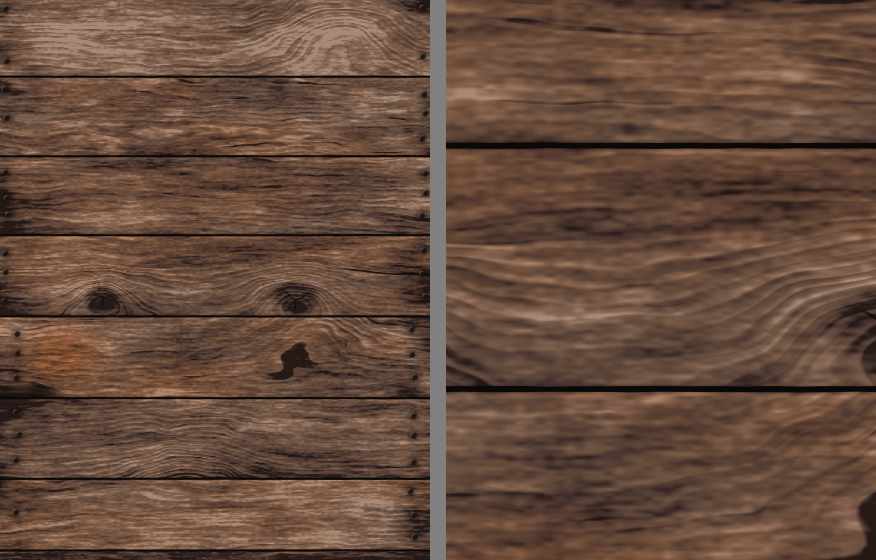
Left, the full canvas; right, a detail of the centre.
Reproduce this texture procedurally as a WebGL 2 fragment shader.

```glsl
#version 300 es
precision highp float;
// Seven weathered horizontal boards with dark seams, nails, stains and knots.
// Grain is the contour lines of a noisy height field that bulges at each knot;
// a tone value built from grain, fibres and wear is mapped to a brown ramp.
uniform vec2 u_resolution;
out vec4 fragColor;
// Lengths are in canvas heights, y measured down from the top edge.
const float SEAM[7] = float[7](.137, .279, .420, .565, .711, .855, .983);
const float BOARD_TONE[8] = float[8](.73, .50, .50, .52, .53, .40, .65, .02);
const float BOARD_WARMTH[8] = float[8](.1, .6, .4, .5, .8, .05, .4, .2);
const float BOARD_WEAR[8] = float[8](.3, 1., .3, .25, .65, .35, .4, .8);
// Grain swirls: x, y, radius, board index.
const vec4 SWIRL[5] = vec4[5](
  vec4(.182, .534, .042, 3.), vec4(.527, .531, .054, 3.), vec4(.560, .575, .075, 4.),
  vec4(.345, .862, .090, 5.), vec4(.610, .050, .085, 0.));
const float KNOT_BOARD = 3., SEAM_HALF = .0017, RING_FREQ = 100., NAIL_RADIUS = .0055;
const vec3 DARK = vec3(.145, .10, .09);
const vec3 SHADE = vec3(.30, .22, .195);
const vec3 MID = vec3(.40, .30, .24);
const vec3 LIGHT = vec3(.51, .39, .32);
const vec3 PALE = vec3(.65, .54, .47);
const vec3 GAP = vec3(.045, .033, .033);
const vec3 WARM_TINT = vec3(1.08, .95, .8);
const vec3 RUST = vec3(.55, .30, .14);

float hash(vec2 p) {
  vec3 q = fract(p.xyx * vec3(.1031, .1030, .0973));
  q += dot(q, q.yzx + 33.33);
  return fract((q.x + q.y) * q.z);
}
float noise(vec2 p) {
  vec2 i = floor(p), f = fract(p);
  f = f * f * (3. - 2. * f);
  return mix(mix(hash(i), hash(i + vec2(1, 0)), f.x),
             mix(hash(i + vec2(0, 1)), hash(i + vec2(1, 1)), f.x), f.y);
}
float fbm(vec2 p) {
  float sum = 0., amp = .5;
  for (int i = 0; i < 4; i++, amp *= .5, p = p * 2.03 + 17.3) sum += amp * noise(p);
  return sum / .9375;
}
vec3 woodRamp(float t) {
  t = clamp(t, 0., 1.) * 4.;
  vec3 c = mix(DARK, SHADE, clamp(t, 0., 1.));
  c = mix(c, MID, clamp(t - 1., 0., 1.));
  c = mix(c, LIGHT, clamp(t - 2., 0., 1.));
  return mix(c, PALE, clamp(t - 3., 0., 1.));
}

void main() {
  float px = 1. / u_resolution.y, width = u_resolution.x * px;
  vec2 p = vec2(gl_FragCoord.x, u_resolution.y - gl_FragCoord.y) * px;
  // Find the board and its edges
  int row = 0;
  for (int i = 0; i < 7; i++) if (p.y > SEAM[i]) row = i + 1;
  float top = row > 0 ? SEAM[max(row - 1, 0)] : -.01;
  float bottom = row < 7 ? SEAM[min(row, 6)] : 1.02;
  float id = float(row), wear = BOARD_WEAR[row], v = (p.y - top) / (bottom - top);
  vec2 g = p + vec2(id * 7.3, id * 3.1);
  // Grain contours and knot cores
  float bulge = 0., core = 0., split = 0.;
  for (int i = 0; i < 5; i++) {
    if (SWIRL[i].w != id) continue;
    vec2 q = (p - SWIRL[i].xy) / (SWIRL[i].z * vec2(1.35, 1.));
    q += .25 * (vec2(noise(g * 30.), noise(g * 30. + 9.)) - .5);
    float r = length(q);
    bulge += exp(-r * r);
    if (id != KNOT_BOARD) continue;
    core = max(core, 1. - smoothstep(.4, .72, r));
    float ray = abs(sin(1.5 * atan(q.y, q.x) + .8)) * r;
    split = max(split, (1. - smoothstep(.01, .05, ray)) * (1. - smoothstep(.3, .5, r)));
  }
  float height = p.y + .045 * fbm(g * vec2(5., 13.)) + .075 * bulge;
  float phase = fract(height * RING_FREQ);
  float ring = phase * smoothstep(1., .75, phase) - .36;
  // Tone: blotches, rings, fibres, pores
  vec2 along = vec2(g.x, height + id * 3.1);
  float fibre = noise(along * vec2(30., 260.)) + noise(g * vec2(60., 330.)) - 1.;
  float streak = fbm(along * vec2(6., 85.)) - .5;
  float blotch = fbm(g * vec2(5., 15.)) - .5;
  float tone = BOARD_TONE[row] + .85 * blotch + .6 * streak + .27 * fibre;
  tone += ring * (.1 + .3 * noise(g * vec2(6., 20.)) + .16 * bulge);
  tone += .24 * (noise(g * vec2(170., 400.)) - .5);
  // Thin splits, worn flakes, dark board ends
  float crack = smoothstep(.8, .93, noise(along * vec2(11., 190.)));
  tone -= crack * (.15 + .4 * wear) * smoothstep(.35, .55, fbm(g * vec2(4., 14.) + 50.));
  tone += .3 * wear * smoothstep(.58, .75, fbm(g * vec2(18., 90.)));
  float side = min(p.x, width - p.x);
  tone -= .5 * smoothstep(.11, 0., side) * smoothstep(.36, .7, fbm(g * vec2(9., 22.) + 5.));
  tone -= .14 * smoothstep(.72, 1., v) * noise(g * vec2(7., 30.)) + .5 * core;
  vec3 color = woodRamp(tone);
  float warmth = BOARD_WARMTH[row] * smoothstep(.3, .65, fbm(g * vec2(4., 11.) + 31.));
  color *= mix(vec3(1.), WARM_TINT, warmth);
  if (row == 4) {
    float glow = exp(-pow((p.x - .11) / .075, 2.) - pow((v - .5) / .4, 2.));
    color = mix(color, RUST * (.4 + 1.2 * tone), .6 * glow);
    color = mix(color, GAP, .8 * smoothstep(.13, .07, p.x) * smoothstep(.78, .9, v + .3 * streak));
  }
  // Knot splits and the long split at the right end of their board
  float splitY = .476 + .012 * smoothstep(.57, .72, p.x) + .002 * noise(vec2(p.x * 40., 2.));
  float longSplit = 1. - smoothstep(.0004, .0008 + px, abs(p.y - splitY));
  color = mix(color, GAP, max(.8 * split, .85 * longSplit * smoothstep(.57, .64, p.x)));
  // Nails near both ends, each with a dark halo and lit rim
  for (int i = 0; i < 6; i++) {
    float k = float(i / 2), right = float(i % 2);
    vec2 seed = vec2(id * 5. + k, right + 3.);
    float inset = (row > 3 ? .031 : .011) + .008 * (hash(seed) - .5);
    float nailV = .2 + .29 * k + .09 * (hash(seed + 20.) - .5);
    vec2 d = p - vec2(mix(inset, width - inset, right), mix(top, bottom, nailV));
    float present = step(.2, hash(seed + 40.)) * step(id, 6.5), r = length(d);
    color *= 1. - .45 * present * exp(-r * r / .0001);
    float head = present * (1. - smoothstep(NAIL_RADIUS - px, NAIL_RADIUS + px, r));
    float rim = smoothstep(.35, .8, r / NAIL_RADIUS) * max(0., -d.x - d.y) / NAIL_RADIUS;
    color = mix(color, DARK * .75 + .22 * rim, .9 * head);
  }
  // Straight seams with a lit upper edge and narrow shadow
  float edge = min(p.y - top, bottom - p.y) + .0005 * (noise(vec2(p.x * 60., id)) - .5);
  color *= 1. + .15 * smoothstep(.009, .003, p.y - top);
  color *= mix(.65, 1., smoothstep(0., .0045, edge));
  color = mix(GAP, color, smoothstep(SEAM_HALF - .6 * px, SEAM_HALF + .6 * px, edge));
  fragColor = vec4(color, 1.);
}
```
